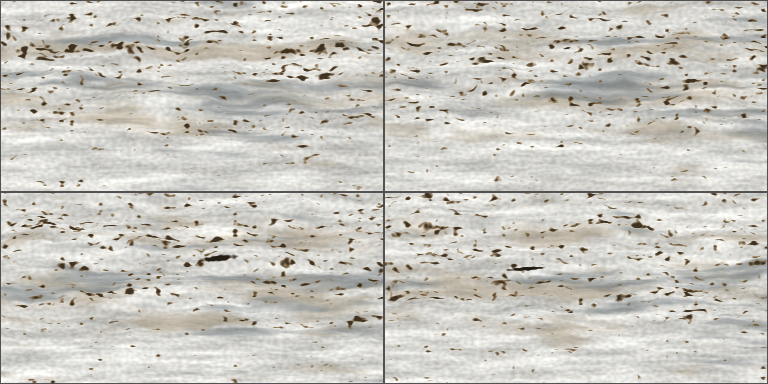
A WebGL 1 fragment shader for this texture:

```glsl
precision highp float;

uniform vec2 u_resolution;

#define GRID vec2(2.0, 2.0)
#define JOINT_HALF_WIDTH 0.0022
#define PALE vec3(0.855, 0.853, 0.835)
#define BLUE_GREY vec3(0.55, 0.575, 0.58)
#define TAN vec3(0.69, 0.64, 0.555)
#define RUST vec3(0.50, 0.39, 0.24)
#define CAVITY vec3(0.20, 0.16, 0.11)
#define JOINT vec3(0.29, 0.28, 0.29)
#define LAYER_CONTRAST 0.22
#define GRAIN_CONTRAST 0.07
#define PIT_LEVEL 0.50

// Gradient noise, roughly -1 to 1
vec2 gradient(vec2 cell) {
  vec3 h = fract(cell.xyx * vec3(0.1031, 0.1030, 0.0973));
  h += dot(h, h.yzx + 33.33);
  float angle = 6.2832 * fract((h.x + h.y) * h.z);
  return vec2(cos(angle), sin(angle));
}

float noise(vec2 p) {
  vec2 i = floor(p);
  vec2 f = p - i;
  vec2 u = f * f * f * (f * (f * 6.0 - 15.0) + 10.0);
  vec2 e = vec2(1.0, 0.0);
  float low = mix(dot(gradient(i), f), dot(gradient(i + e), f - e), u.x);
  float high = mix(dot(gradient(i + e.yx), f - e.yx), dot(gradient(i + 1.0), f - 1.0), u.x);
  return 1.5 * mix(low, high, u.y);
}

float fbm(vec2 p) {
  float sum = 0.0;
  float amplitude = 0.55;
  for (int i = 0; i < 4; i++) {
    sum += amplitude * noise(p);
    p = p * vec2(2.1, 1.9) + 17.3;
    amplitude *= 0.52;
  }
  return sum;
}

// Soft horizontal bed centred on a height
float bed(float y, float centre, float width) {
  float d = (y - centre) / width;
  return exp(-d * d);
}

void main() {
  float pixel = 1.0 / u_resolution.y;
  vec2 slabSize = vec2(u_resolution.x * pixel, 1.0) / GRID;
  vec2 grid = gl_FragCoord.xy / u_resolution * GRID;
  vec2 slab = floor(grid);
  vec2 s = fract(grid);
  vec2 seed = slab * vec2(37.0, 53.0) + 11.0;

  // Bedding: calm at the base, wavy and porous above
  float active = smoothstep(0.18, 0.42, s.y);
  vec2 q = s * vec2(2.0, 1.0);
  q.y += (0.008 + 0.035 * active) * fbm(q * vec2(2.2, 5.0) + seed);
  float y = q.y + 0.02 * noise(slab * 3.7 + 0.4);

  // Fine layers and grain
  float broad = fbm(q * vec2(0.9, 11.0) + seed);
  float fine = fbm(q * vec2(3.0, 24.0) + seed.yx);
  float grain = noise(q * vec2(38.0, 58.0) + seed);
  vec3 stone = PALE + LAYER_CONTRAST * (0.7 * broad + 0.8 * fine) + GRAIN_CONTRAST * grain;

  // Tan and blue-grey beds
  float tanBeds = bed(y, 0.76, 0.07) + bed(y, 0.50, 0.09) + 0.8 * bed(y, 0.34, 0.05);
  float tanVein = fbm(q * vec2(1.6, 9.0) + seed + 71.0);
  float tanMask = smoothstep(0.05, 0.60, tanVein + 0.42 * tanBeds - 0.12);
  stone = mix(stone, TAN + 0.16 * fine, 0.62 * tanMask);

  float rightSide = smoothstep(0.35, 0.8, s.x);
  float greyBeds = 0.8 * bed(y, 0.79, 0.03) + bed(y, 0.55, 0.08)
    + rightSide * (bed(y, 0.43, 0.05) + bed(y, 0.29, 0.035));
  float greyVein = fbm(q * vec2(1.3, 12.0) + seed + 29.0);
  float greyMask = smoothstep(0.08, 0.60, greyVein + 0.45 * greyBeds - 0.16);
  stone = mix(stone, BLUE_GREY + 0.18 * fine, 0.75 * greyMask);

  // Pits clustered along the layers, with rusty rims
  float cluster = noise(q * vec2(2.2, 14.0) + seed + 5.0);
  float gate = 0.35 * cluster + 0.22 * active + 0.10 * bed(y, 0.74, 0.08) - 0.20;
  float small = noise(q * vec2(20.0, 44.0) + seed + 83.0) + gate;
  float large = noise(q * vec2(11.0, 25.0) + seed + 47.0) + 0.25 * grain + gate - 0.12;
  float pit = max(small, large);
  stone = mix(stone, RUST, 0.75 * smoothstep(PIT_LEVEL, PIT_LEVEL + 0.2, pit));
  stone = mix(stone, CAVITY, 0.9 * smoothstep(PIT_LEVEL + 0.14, PIT_LEVEL + 0.38, pit));

  // One long open slit in each lower slab
  vec2 slitCentre = vec2(0.57 - 0.20 * slab.x, 0.655 - 0.055 * slab.x);
  vec2 slit = (s - slitCentre) / vec2(0.05, 0.016 - 0.006 * slab.x);
  slit.y -= 0.6 * slit.x;
  float opening = 1.0 - smoothstep(0.6, 1.1, length(slit) + 0.3 * grain);
  stone = mix(stone, CAVITY * 0.7, opening * (1.0 - step(0.5, slab.y)));

  // Thin dark joints around every slab
  vec2 edge = min(s, 1.0 - s) * slabSize;
  float seam = min(edge.x, edge.y) - JOINT_HALF_WIDTH;
  stone = mix(JOINT, stone, smoothstep(-0.5 * pixel, 0.5 * pixel, seam));

  gl_FragColor = vec4(clamp(stone, 0.0, 1.0), 1.0);
}
```
